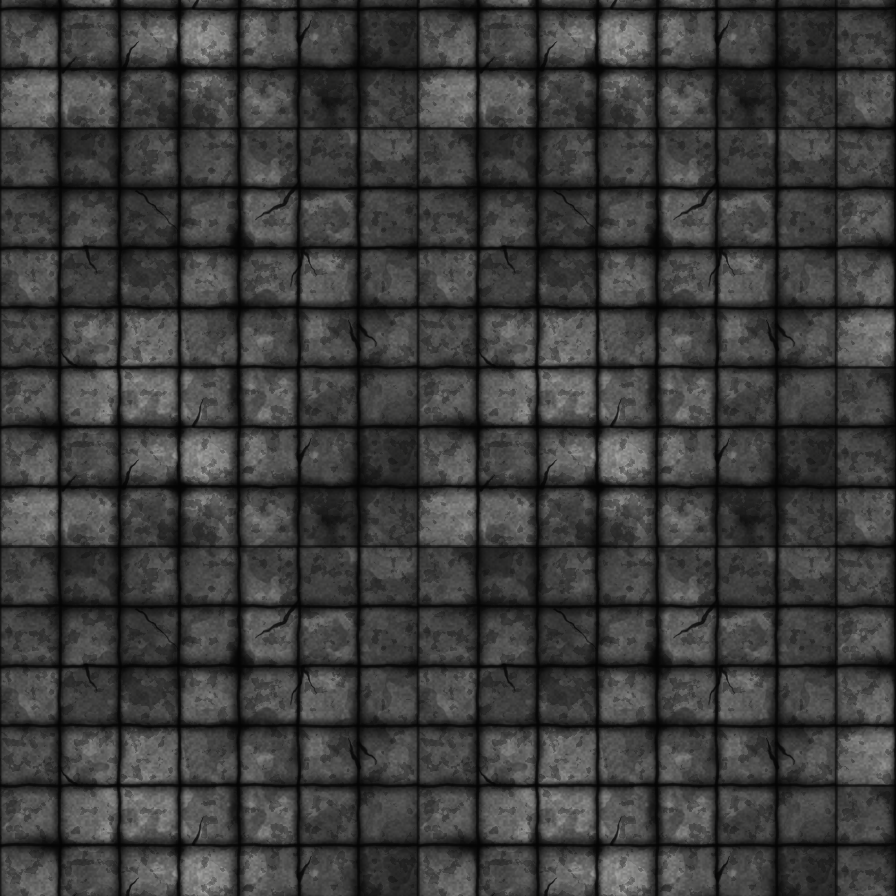
This texture is drawn by a WebGL 1 fragment shader. Its source:

```glsl
precision highp float;
// Worn grey concrete tiles: a 7 by 7 block of tiles repeats over a 15 by 15 grid,
// with the last column of blocks slid down by four tiles. Broad glows set the tone;
// noise adds stains, pits, grain and grime in the joints, and segments form cracks.
uniform vec2 u_resolution;

const float TILES = 15.0;       // tiles across the canvas
const float BLOCK = 7.0;        // tiles in one repeat
const float FIRST_SEAM = 2.15;  // tiles from the top edge to the first seam
const vec3 TINT = vec3(1.0, 1.0, 0.99);

float hash(vec2 p) {
  return fract(sin(dot(p, vec2(127.1, 311.7))) * 43758.55);
}

float noise(vec2 p) {
  vec2 i = floor(p), f = fract(p);
  f = f * f * (3.0 - 2.0 * f);
  float low = mix(hash(i), hash(i + vec2(1.0, 0.0)), f.x);
  float high = mix(hash(i + vec2(0.0, 1.0)), hash(i + 1.0), f.x);
  return mix(low, high, f.y);
}

float fbm(vec2 p) {
  float sum = 0.0, amp = 0.53;
  for (int i = 0; i < 4; i++) {
    sum += amp * noise(p);
    p = mat2(1.6, 1.2, -1.2, 1.6) * p + 7.3;
    amp *= 0.5;
  }
  return sum;
}

float blob(vec2 p, vec2 center, vec2 radius) {
  vec2 q = (p - center) / radius;
  return exp(-dot(q, q));
}

// Tapered segment, widest at a; returns its coverage
float crack(vec2 p, vec2 a, vec2 b, float width, float aa) {
  vec2 ab = b - a;
  float t = clamp(dot(p - a, ab) / dot(ab, ab), 0.0, 1.0);
  float d = length(p - a - ab * t) - width * (1.0 - 0.85 * t);
  return 1.0 - smoothstep(-aa, aa, d);
}

// Brightness left by the joint nearest to x; block seams are thin and clean
float joint(float x, float wear, float aa) {
  float k = floor(x + 0.5);
  float d = abs(x - k);
  float inner = step(0.5, k) * step(k, BLOCK - 0.5);
  float spread = mix(0.04, 0.17, wear);
  float grime = mix(0.22, 0.66, inner) * exp(-d * d / (spread * spread));
  float core = 1.0 - smoothstep(0.008, 0.022 + aa, d);
  return (1.0 - grime) * (1.0 - mix(0.6, 0.72, inner) * core);
}

// Broad light and dark areas of one block
float blockTone(vec2 p) {
  float tone = 0.285;
  tone += 0.20 * blob(p, vec2(3.0, 5.4), vec2(1.7, 1.5));
  tone += 0.09 * blob(p, vec2(2.3, 3.5), vec2(1.5, 0.9));
  tone += 0.06 * blob(p, vec2(5.2, 1.8), vec2(1.6, 1.2));
  tone += 0.10 * blob(p, vec2(0.3, 6.7), vec2(1.2, 0.7));
  tone -= 0.09 * blob(p, vec2(1.2, 0.3), vec2(1.9, 0.9));
  tone -= 0.09 * blob(p, vec2(2.5, 1.4), vec2(0.5, 0.5));
  tone -= 0.13 * blob(p, vec2(6.7, 5.8), vec2(0.8, 1.3));
  tone -= 0.20 * blob(p, vec2(5.5, 6.7), vec2(0.35, 0.45));
  return tone - 0.12 * blob(p, vec2(2.5, 6.8), vec2(0.7, 0.5));
}

// Pits gather in a few worn areas
float pits(vec2 p) {
  float area = blob(p, vec2(2.4, 2.4), vec2(0.7, 0.5))
             + blob(p, vec2(2.3, 6.3), vec2(0.7, 0.4))
             + blob(p, vec2(3.4, 6.6), vec2(0.6, 0.4))
             + blob(p, vec2(5.4, 6.3), vec2(0.4, 0.4));
  return smoothstep(0.60, 0.66, fbm(p * 7.0) + 0.17 * min(area, 1.0));
}

// Grime pooled at joint crossings, heaviest at four of them
float pooledGrime(vec2 p) {
  vec2 c = floor(p + 0.5);
  float g = 0.75 * pow(hash(c + 3.7), 3.0) * blob(p, c, vec2(0.18, 0.14));
  g += 0.85 * blob(p, vec2(3.97, 1.87), vec2(0.20, 0.36));
  g += 0.85 * blob(p, vec2(3.0, 6.05), vec2(0.25, 0.17));
  g += 0.70 * blob(p, vec2(0.85, 5.0), vec2(0.28, 0.22));
  return g + 0.65 * blob(p, vec2(3.95, 4.3), vec2(0.16, 0.40));
}

float cracks(vec2 p, float aa) {
  float c = crack(p, vec2(4.75, 1.2), vec2(4.3, 1.55), 0.035, aa);
  c = max(c, crack(p, vec2(4.75, 1.2), vec2(5.05, 0.75), 0.04, aa));
  c = max(c, crack(p, vec2(2.3, 1.03), vec2(3.0, 1.7), 0.02, aa));
  c = max(c, crack(p, vec2(5.1, 2.0), vec2(4.87, 2.65), 0.035, aa));
  c = max(c, crack(p, vec2(5.1, 2.05), vec2(5.3, 2.45), 0.025, aa));
  c = max(c, crack(p, vec2(6.0, 3.7), vec2(5.83, 3.2), 0.04, aa));
  c = max(c, crack(p, vec2(6.0, 3.3), vec2(6.32, 3.65), 0.03, aa));
  c = max(c, crack(p, vec2(3.28, 5.0), vec2(3.38, 4.55), 0.03, aa));
  c = max(c, crack(p, vec2(2.05, 6.0), vec2(2.3, 5.55), 0.05, aa));
  c = max(c, crack(p, vec2(5.0, 5.6), vec2(5.25, 5.2), 0.035, aa));
  c = max(c, crack(p, vec2(1.05, 6.05), vec2(1.28, 5.8), 0.03, aa));
  c = max(c, crack(p, vec2(1.45, 2.0), vec2(1.62, 2.4), 0.03, aa));
  return max(c, crack(p, vec2(1.25, 4.0), vec2(1.0, 3.65), 0.03, aa));
}

void main() {
  // Block coordinates, in tiles, running right and down
  vec2 uv = gl_FragCoord.xy / u_resolution;
  vec2 grid = vec2(uv.x, 1.0 - uv.y) * TILES;
  float slide = 4.0 * step(2.0 * BLOCK, grid.x);
  vec2 p = mod(grid - vec2(0.0, FIRST_SEAM + slide), BLOCK);
  float aa = TILES / u_resolution.y;
  vec2 rough = vec2(fbm(p * 4.0), fbm(p * 4.0 + 31.0)) - 0.5;

  // Concrete: tone, hard-edged stains, pits and grain
  float shade = blockTone(p + 0.5 * rough);
  shade *= 0.92 + 0.16 * hash(floor(p) + 11.0);
  shade *= mix(0.80, 1.10, smoothstep(0.46, 0.51, fbm(p * 1.5 + 5.0)));
  shade *= mix(0.93, 1.08, smoothstep(0.50, 0.55, fbm(p * 2.7 + 19.0)));
  shade *= 0.82 + 0.36 * fbm(p * 6.0 + 43.0);
  shade *= 1.0 - 0.28 * pits(p);
  shade *= 0.87 + 0.26 * noise(p * 27.0);

  // Joints, pooled grime and cracks
  vec2 edge = p + 0.05 * rough;
  edge = mix(p, edge, step(0.1, p) * step(p, vec2(BLOCK - 0.1)));
  shade *= joint(edge.x, 0.7 * noise(p * 1.8 + 61.0), aa);
  shade *= joint(edge.y, noise(p * 1.6 + 83.0), aa);
  shade *= 1.0 - min(pooledGrime(p + 0.25 * rough), 0.9);
  shade *= 1.0 - 0.8 * cracks(p + 0.15 * rough, aa);

  gl_FragColor = vec4(TINT * (shade + 0.015), 1.0);
}
```
